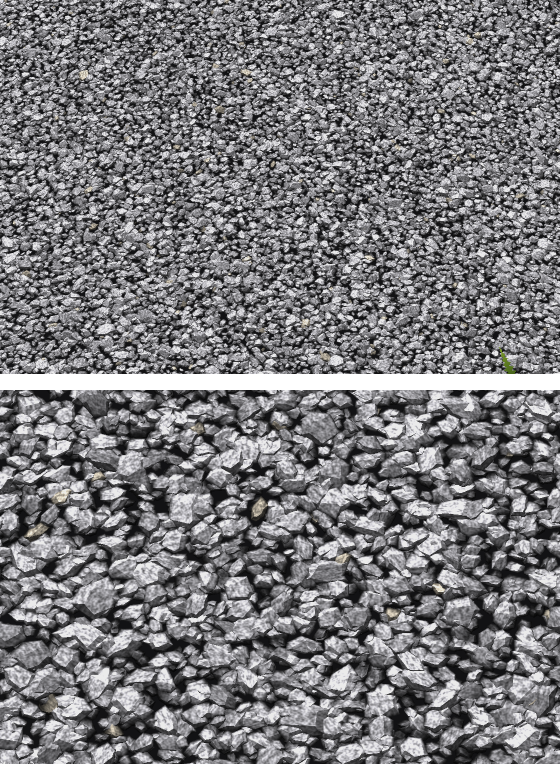
Top, the full canvas; bottom, a detail of the centre.
This texture is drawn by a Shadertoy shader. Its source:

```glsl
// Crushed grey gravel: faceted stones of mixed sizes, lit from above and seen at a slant.

#define DENSITY 36.0        // medium stones per canvas height, at the bottom
#define RECESSION 0.36      // how much stones shrink towards the top
#define FORESHORTEN 1.15    // vertical squash of the ground
#define LIGHT_DIR vec3(-0.15, 0.62, 0.75)
#define AMBIENT 0.24
#define GRAIN 0.60          // strength of the mineral streaks
#define BIG_SHARE 0.34      // share of cells holding a large stone
#define TAN_SHARE 0.012     // share of warm stones
#define GREY_TINT vec3(0.995, 0.99, 1.02)
#define TAN_TINT vec3(1.01, 0.96, 0.87)
#define GAP_COLOR vec3(0.07, 0.07, 0.08)

const float TAU = 6.2831853;
const int FACETS = 6;
const int LAYERS = 4;

struct Hit {
    float height;   // height above the ground
    float rim;      // height above the stone's own outline
    vec2 slope;     // gradient of the visible facet
    vec2 local;     // position within the stone
    vec3 seed;
};

vec3 hash3(vec3 p) {
    p = fract(p * vec3(0.1031, 0.1030, 0.0973));
    p += dot(p, p.yxz + 33.33);
    return fract((p.xxy + p.yxx) * p.zyx);
}

mat2 rotation(float angle) {
    float c = cos(angle), s = sin(angle);
    return mat2(c, s, -s, c);
}

float cornerNoise(vec2 cell, vec2 offset) {
    float a = TAU * hash3(vec3(cell, 7.0)).x;
    return dot(vec2(cos(a), sin(a)), offset);
}

float gradientNoise(vec2 p) {
    vec2 i = floor(p), f = p - i;
    vec2 u = f * f * f * (f * (f * 6.0 - 15.0) + 10.0);
    vec2 e = vec2(1.0, 0.0);
    return mix(mix(cornerNoise(i, f), cornerNoise(i + e, f - e), u.x),
               mix(cornerNoise(i + e.yx, f - e.yx), cornerNoise(i + 1.0, f - 1.0), u.x), u.y);
}

// One convex stone: the lowest of a tilted top plane and a ring of side planes
void addStone(vec2 offset, float size, vec3 seed, vec3 form, inout Hit hit) {
    float radius = mix(0.44, 0.65, form.x);
    if (dot(offset, offset) > 2.25 * radius * radius) return;

    mat2 turn = rotation((form.y - 0.5) * 2.6);
    float aspect = mix(1.05, 1.7, form.z);
    vec2 d = (offset * turn) * vec2(1.0, aspect);

    vec2 grad = (seed.xy - 0.5) * 0.95;
    float h = 0.29 + dot(d, grad);
    for (int k = 0; k < FACETS; k++) {
        float fk = float(k);
        vec3 r = fract(seed * (vec3(17.3, 11.7, 23.9) * fk + 5.1));
        float a = (fk + 0.65 * (r.x - 0.5)) * TAU / float(FACETS);
        vec2 n = vec2(cos(a), sin(a));
        float steep = mix(0.7, 2.3, r.y);
        float side = (radius * mix(0.76, 1.0, r.z) - dot(d, n)) * steep;
        if (side < h) { h = side; grad = -n * steep; }
    }

    float height = h * size + 0.4 * seed.z;
    if (h > 0.0 && height > hit.height) {
        vec2 slope = turn * (grad * vec2(1.0, aspect));
        hit = Hit(height, h * size, slope, d * size, seed);
    }
}

// Layers from small to large, each on its own turned grid
Hit pile(vec2 ground) {
    Hit hit = Hit(0.0, 0.0, vec2(0.0), vec2(0.0), vec3(-1.0));
    for (int layer = 0; layer < LAYERS; layer++) {
        float id = float(layer);
        float size = 0.6 * pow(1.36, id);
        mat2 turn = rotation(0.35 + 0.55 * id);
        vec2 g = turn * ground / size + id * 37.4;
        vec2 base = floor(g);
        for (int j = -1; j <= 1; j++)
        for (int i = -1; i <= 1; i++) {
            vec2 cell = base + vec2(i, j);
            vec3 place = hash3(vec3(cell, id + 1.0));
            if (layer == LAYERS - 1 && place.z > BIG_SHARE) continue;
            vec2 center = cell + mix(vec2(0.2), vec2(0.8), place.xy);
            addStone((g - center) * turn, size, hash3(vec3(cell, id + 11.0)),
                     hash3(vec3(cell, id + 23.0)), hit);
        }
    }
    return hit;
}

vec3 gravel(vec2 p) {
    float depth = 1.0 + RECESSION * p.y;
    vec2 ground = vec2((p.x - 0.75) * depth, p.y * (1.0 + 0.5 * RECESSION * p.y) * FORESHORTEN);
    Hit hit = pile(ground * DENSITY + 200.0);
    if (hit.seed.x < 0.0) return GAP_COLOR;

    // Streaks and speckles of the rock
    vec3 look = fract(hit.seed * vec3(91.7, 57.3, 73.1));
    vec2 q = rotation(look.z * 2.0 - 1.0) * hit.local + hit.seed.xy * 60.0;
    float streaks = gradientNoise(q * vec2(3.5, 6.0));
    float specks = gradientNoise(q * 10.0 + 40.0);
    float albedo = mix(0.66, 1.10, look.x) * (1.0 + GRAIN * (streaks + 0.8 * specks));

    // Light on the facet, darkened near outlines and deep in the pile
    vec3 normal = normalize(vec3(-hit.slope, 1.0));
    float diffuse = max(dot(normal, normalize(LIGHT_DIR)), 0.0);
    float contact = mix(0.42, 1.0, smoothstep(0.0, 0.12, hit.rim));
    float buried = mix(0.2, 1.0, smoothstep(0.08, 0.46, hit.height));
    float tone = albedo * (AMBIENT + (1.0 - AMBIENT) * diffuse) * contact * buried;
    vec3 tint = look.y < TAN_SHARE ? TAN_TINT : GREY_TINT;
    return min(tone * tint + 0.012, vec3(0.92));
}

// Small green sprig at the lower edge: x is coverage, y runs along the stem
vec2 sprig(vec2 p) {
    vec2 d = p - vec2(1.372, -0.01);
    vec2 axis = normalize(vec2(-0.45, 1.0));
    float t = dot(d, axis) / 0.09;
    float across = abs(d.x * axis.y - d.y * axis.x);
    float leaflet = 1.0 - fract(t * 6.0 - across * 60.0);
    float width = 0.018 * (1.05 - t) * mix(0.3, 1.0, leaflet);
    float cover = smoothstep(0.0015, -0.0015, across - width);
    return vec2(cover * step(0.0, t) * step(t, 1.0), t);
}

void mainImage(out vec4 fragColor, in vec2 fragCoord) {
    vec3 color = vec3(0.0);
    for (int k = 0; k < 4; k++) {   // 2 x 2 samples smooth the edges
        vec2 shift = vec2(k % 2, k / 2) * 0.5 - 0.25;
        color += 0.25 * gravel((fragCoord + shift) / iResolution.y);
    }
    vec2 leaf = sprig(fragCoord / iResolution.y);
    color = mix(color, mix(vec3(0.25, 0.36, 0.10), vec3(0.50, 0.62, 0.16), leaf.y), leaf.x);
    fragColor = vec4(color, 1.0);
}
```
